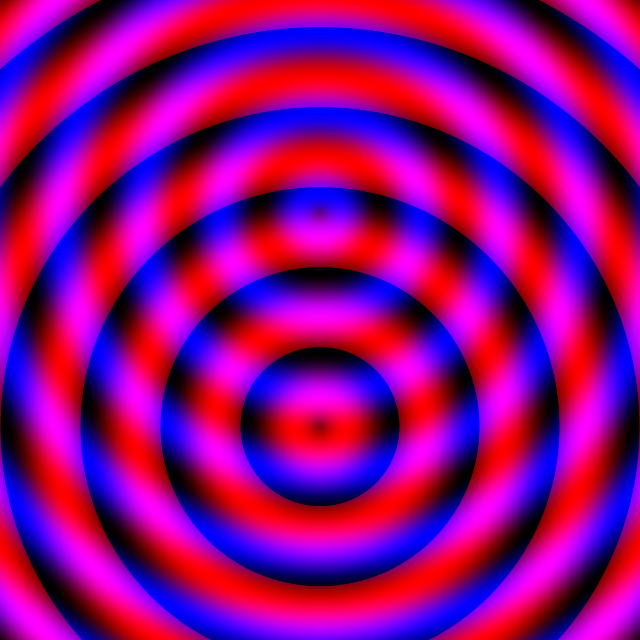
Write a WebGL 2 fragment shader that draws this background.

```glsl
#version 300 es
precision highp float;
// Two overlapping sets of ripples: red rings with crisp seams, and smooth blue rings.
uniform vec2 u_resolution;
out vec4 fragColor;

const float TAU = 6.2831853;
const float RINGS = 8.0;        // rings per canvas height
const float SEAM_PHASE = 5.0;   // short of a full turn, so each ring ends in a seam
const vec2 RED_CENTRE = vec2(0.0, -1.0 / 6.0);
const vec2 BLUE_CENTRE = vec2(0.0, 1.0 / 6.0);

// Sine remapped to 0..1
float wave(float phase) {
    return 0.5 + 0.5 * sin(phase);
}

// Distance from a centre, counted in rings
float ringCoord(vec2 p, vec2 centre, float rings) {
    return length(p - centre) * rings;
}

// Repeated partial wave; its jump is blended over the given width
float seamedWave(float coord, float phaseSpan, float width) {
    float t = fract(coord);
    float seam = smoothstep(1.0 - width, 1.0, t);
    return mix(wave(t * phaseSpan), wave(0.0), seam);
}

void main() {
    // Centred canvas units
    float side = min(u_resolution.x, u_resolution.y);
    vec2 p = (gl_FragCoord.xy - 0.5 * u_resolution) / side;
    float pixelWidth = RINGS / side;

    // One set of ripples per colour channel
    float red = seamedWave(ringCoord(p, RED_CENTRE, RINGS), SEAM_PHASE, pixelWidth);
    float blue = wave(TAU * ringCoord(p, BLUE_CENTRE, RINGS));

    fragColor = vec4(red, 0.0, blue, 1.0);
}
```
